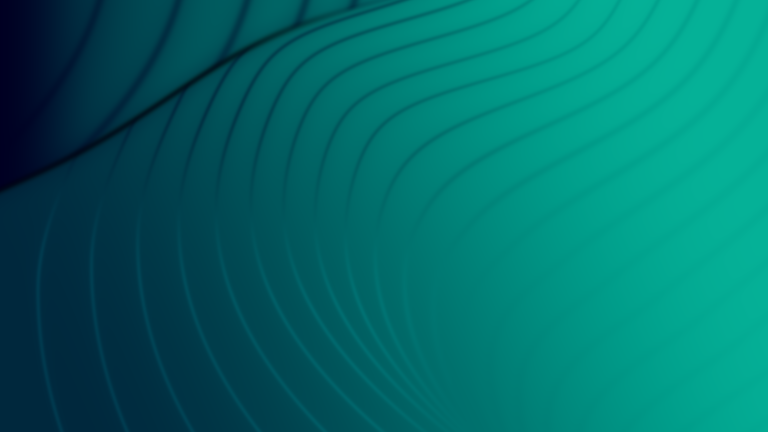
Give the GLSL for this background, as a Shadertoy shader.

```glsl
#define FOLD_COUNT 20
#define VEIL_COUNT 5
#define FOLD_WIDTH 0.0046
#define VEIL_WIDTH 0.011
#define DARK_CREASE 0.19
#define LIGHT_CREASE 0.06
#define RIM_WIDTH 0.008

// Navy to teal ramp, driven by a single brightness value
vec3 tealRamp(float g) {
    return vec3(0.03 * smoothstep(0.6, 0.75, g), g, 0.135 + 0.66 * g);
}

// Horizontal position of fold k at a given depth below the top edge
float foldX(float depth, float k) {
    float apexX = 0.088 + 0.0648 * k + 0.208 * (1.0 - exp(-k / 3.0));
    float bend = (k - 5.2) / 4.0;
    float apexDepth = 0.4745 + 0.3125 * (sqrt(1.0 + bend * bend) - 1.0);
    float rise = apexDepth - depth;
    if (rise < 0.0) {
        return apexX + mix(0.52, 1.25, smoothstep(0.0, 7.0, k)) * rise * rise;
    }
    float shelf = 0.359 + 0.123 * (1.0 - smoothstep(3.0, 7.5, k));
    float softness = 0.037 + 0.014 * max(k - 8.0, 0.0);
    float reach = 0.44 * smoothstep(1.5, 4.5, k);
    float arc = 1.08 * rise * rise / (1.0 + rise * rise / 0.48);
    float fadeIn = smoothstep(0.0, 0.1 + 2.0 * (softness - 0.037), rise);
    return apexX + arc + reach * fadeIn / (1.0 + exp((shelf - rise) / softness));
}

// Horizontal position of veil crease k in the upper left
float veilX(float depth, float k) {
    return 0.231 + 0.194 * k - 0.0116 * k * k - 0.3 * depth - depth * depth;
}

// Depth of the rim between veil and folds
float rimDepth(float x) {
    return 0.44 - 0.6 * x + 0.108 * x * x + 0.02 * sin(7.6 * x);
}

float softLine(float d, float width) {
    return exp(-d * d / (width * width));
}

void mainImage(out vec4 fragColor, in vec2 fragCoord) {
    vec2 p = fragCoord / iResolution.y;
    float depth = 1.0 - p.y;
    float pixel = 1.0 / iResolution.y;

    // Broad diagonal light across the folds
    float light = p.x + 0.45 * (p.y - 0.537);
    float folds = 0.155 + 0.54 * smoothstep(-0.11, 1.77, light);

    // Creases: dark near the top, pale toward the bottom left
    float level = depth - 0.15 * p.x;
    float darkness = 1.0 - smoothstep(0.15, 0.48, level);
    float paleness = smoothstep(0.36, 0.62, level) * (1.0 - smoothstep(0.8, 1.2, p.x));
    float glint = 0.0;
    for (int i = 0; i < FOLD_COUNT; i++) {
        float k = float(i);
        float x = foldX(depth, k);
        float slope = (foldX(depth + 0.002, k) - x) / 0.002;
        float d = (p.x - x) / sqrt(1.0 + slope * slope);
        float far = smoothstep(8.0, 14.0, k);
        float crease = softLine(d, mix(FOLD_WIDTH, 0.012, far) + 0.3 * pixel);
        float shade = 0.2 * softLine(d, 0.022);
        float fade = mix(1.0, 0.15, far) * mix(1.0, 0.4, smoothstep(0.75, 1.45, p.x));
        // Near folds are deeper where they meet the rim
        float deep = 1.0 + 0.7 * (1.0 - smoothstep(3.0, 7.0, k));
        folds *= 1.0 - DARK_CREASE * deep * darkness * fade * (crease + shade);
        folds *= 1.0 - 0.015 * far * crease;
        glint += paleness * fade * (crease + 0.5 * shade);
    }
    glint = min(glint, 1.3);
    folds += LIGHT_CREASE * glint;

    // Veil in the upper left with blurred dark creases
    float veil = 0.5 * (1.0 - exp(-2.5 * p.x)) * smoothstep(-0.08, 0.22, p.x);
    for (int i = 0; i < VEIL_COUNT; i++) {
        float k = float(i);
        float slope = 0.3 + 2.0 * depth;
        float d = (p.x - veilX(depth, k)) / sqrt(1.0 + slope * slope);
        veil *= 1.0 - 0.32 * softLine(d, VEIL_WIDTH) - 0.1 * softLine(d, 0.035);
    }

    // Join both sheets along the dark rim
    float rim = (depth - rimDepth(p.x)) / 1.15;
    float sheet = smoothstep(-0.004 - pixel, 0.004 + pixel, rim);
    float brightness = mix(veil, folds, sheet);
    float rimFade = 1.0 - smoothstep(0.45, 0.9, p.x);
    float rimShade = 0.55 * softLine(rim, RIM_WIDTH) + 0.15 * softLine(rim, 0.03);
    brightness *= 1.0 - rimShade * mix(0.3, 1.0, rimFade);

    // Cool tint on pale creases, navy along the rim
    vec3 color = tealRamp(brightness);
    color.b += 0.02 * glint * sheet;
    color.b *= 1.0 - 0.35 * rimFade * softLine(rim, RIM_WIDTH);
    fragColor = vec4(clamp(color, 0.0, 1.0), 1.0);
}
```
